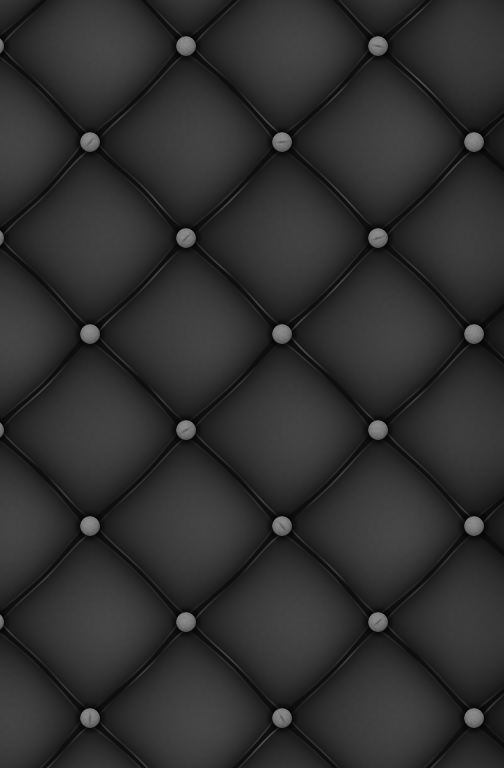
A WebGL 1 fragment shader for this pattern:

```glsl
precision highp float;
// Button-tufted dark leather: puffed diamond cushions, folded seams, domed studs.
// A 45-degree lattice places the studs on integer points and the seams between
// them; exponential falloff from each seam gives the padding its soft shading.

uniform vec2 u_resolution;

const float REPEATS_DOWN = 4.0;
const vec2  LATTICE_SHIFT = vec2(0.469, 0.26);
const float SEAM_BOW = 0.020;
const float SEAM_WOBBLE = 0.010;
const float SEAM_FOLD = 0.013;        // half width of the dark fold
const float SEAM_FLARE = 0.022;       // extra fold width beside a stud
const float PIPING_WIDTH = 0.002;
const float PUFF_FALLOFF = 0.13;
const float STUD_RADIUS = 0.051;
const float GRAIN_SCALE = 38.0;
const float GRAIN_AMOUNT = 0.010;
const float LEATHER_DARK = 0.072;
const float LEATHER_RANGE = 0.180;
const float FOLD_TONE = 0.055;
const float PIPING_TONE = 0.30;
const float STUD_TONE = 0.50;

float hash(vec2 p) {
  vec3 q = fract(vec3(p.xyx) * 0.1031);
  q += dot(q, q.yzx + 33.33);
  return fract((q.x + q.y) * q.z);
}

vec2 gradient(vec2 cell) {
  float angle = 6.2832 * hash(cell);
  return vec2(cos(angle), sin(angle));
}

float gradientNoise(vec2 p) {
  vec2 i = floor(p), f = fract(p);
  vec2 w = f * f * f * (f * (f * 6.0 - 15.0) + 10.0);
  vec2 e = vec2(1.0, 0.0);
  float low = mix(dot(gradient(i), f), dot(gradient(i + e), f - e), w.x);
  float high = mix(dot(gradient(i + e.yx), f - e.yx), dot(gradient(i + 1.0), f - 1.0), w.x);
  return mix(low, high, w.y);
}

// Lattice coordinates are (x + y, x - y); this inverts them.
vec2 fromLattice(vec2 l) {
  return 0.5 * vec2(l.x + l.y, l.x - l.y);
}

// Soft rise away from both edges of a unit cell.
float puff(float t) {
  return (1.0 - exp(-t / PUFF_FALLOFF)) * (1.0 - exp((t - 1.0) / PUFF_FALLOFF));
}

// Dark fold flanked by two broken glints; offset is the signed seam distance.
float drawSeam(float tone, float offset, float fold, float glint, float aa) {
  float d = abs(offset);
  tone = mix(FOLD_TONE, tone, smoothstep(fold * 0.6, fold + aa, d));
  float line = 1.0 - smoothstep(PIPING_WIDTH, PIPING_WIDTH + aa, abs(d - fold));
  float side = offset > 0.0 ? 1.0 : 0.55;
  return mix(tone, PIPING_TONE, line * glint * side);
}

float drawStud(float tone, vec2 q, vec2 id, float aa) {
  float r = length(q);
  tone *= mix(0.45, 1.0, smoothstep(STUD_RADIUS, STUD_RADIUS * 1.8, r));
  vec2 n = q / STUD_RADIUS;
  float dome = sqrt(max(0.0, 1.0 - dot(n, n)));
  float metal = STUD_TONE * (0.68 + 0.36 * dome) + 0.09 * dot(n, vec2(-0.3, 0.9));
  metal += 0.04 * gradientNoise(q * 70.0 + id * 7.3);
  // Short scuff at a random angle on some studs
  float angle = 3.1416 * hash(id + 4.7);
  vec2 along = vec2(cos(angle), sin(angle));
  vec2 s = vec2(dot(n, along), dot(n, vec2(-along.y, along.x)));
  float scuff = exp(-dot(s * vec2(2.0, 9.0), s * vec2(2.0, 9.0)));
  metal -= 0.16 * scuff * step(0.5, hash(id + 9.1));
  return mix(metal, tone, smoothstep(STUD_RADIUS - aa * 0.5, STUD_RADIUS + aa * 0.5, r));
}

void main() {
  vec2 p = gl_FragCoord.xy / u_resolution.y * REPEATS_DOWN - LATTICE_SHIFT;
  float aa = REPEATS_DOWN / u_resolution.y;
  vec2 lattice = vec2(p.x + p.y, p.x - p.y);
  vec2 studId = floor(lattice + 0.5);
  vec2 studOffset = fromLattice(lattice - studId);

  // Seams bow between studs and stay pinned at them
  vec2 sag = 0.5 - 0.5 * cos(6.2832 * lattice.yx);
  vec2 wobble = vec2(gradientNoise(p * 2.3), gradientNoise(p * 2.3 + 31.0));
  vec2 bent = lattice - sag * (SEAM_BOW + SEAM_WOBBLE * wobble);
  vec2 cell = floor(bent);
  vec2 inside = bent - cell;

  // Cushion shading, with a broad sheen right of centre
  vec2 local = fromLattice(inside - 0.5);
  float height = puff(inside.x) * puff(inside.y);
  vec2 sheenPos = (local - vec2(0.13, -0.03)) / vec2(0.24, 0.21);
  float tone = LEATHER_DARK + LEATHER_RANGE * height;
  tone += 0.028 * height * exp(-dot(sheenPos, sheenPos));
  tone *= 1.0 + 0.14 * local.x + 0.07 * (hash(cell + 2.0) - 0.5);
  tone += height * (GRAIN_AMOUNT * gradientNoise(p * GRAIN_SCALE) + 0.012 * gradientNoise(p * 3.0));

  // Folded seams, flared near the studs
  vec2 seam = (bent - floor(bent + 0.5)) * 0.7071;
  float fold = SEAM_FOLD + SEAM_FLARE * exp(-length(studOffset) / 0.06);
  vec2 shine = vec2(gradientNoise(p * 5.0 + 11.0), gradientNoise(p * 5.0 + 53.0));
  vec2 glint = clamp(0.42 + 0.9 * shine, 0.08, 1.0);
  tone = drawSeam(tone, seam.x, fold, glint.x, aa);
  tone = drawSeam(tone, seam.y, fold, glint.y, aa);

  // Gentle shade at the right border, then the studs
  tone *= 1.0 - 0.18 * smoothstep(0.88, 1.0, gl_FragCoord.x / u_resolution.x);
  tone = drawStud(tone, studOffset, studId, aa);
  gl_FragColor = vec4(vec3(tone), 1.0);
}
```
